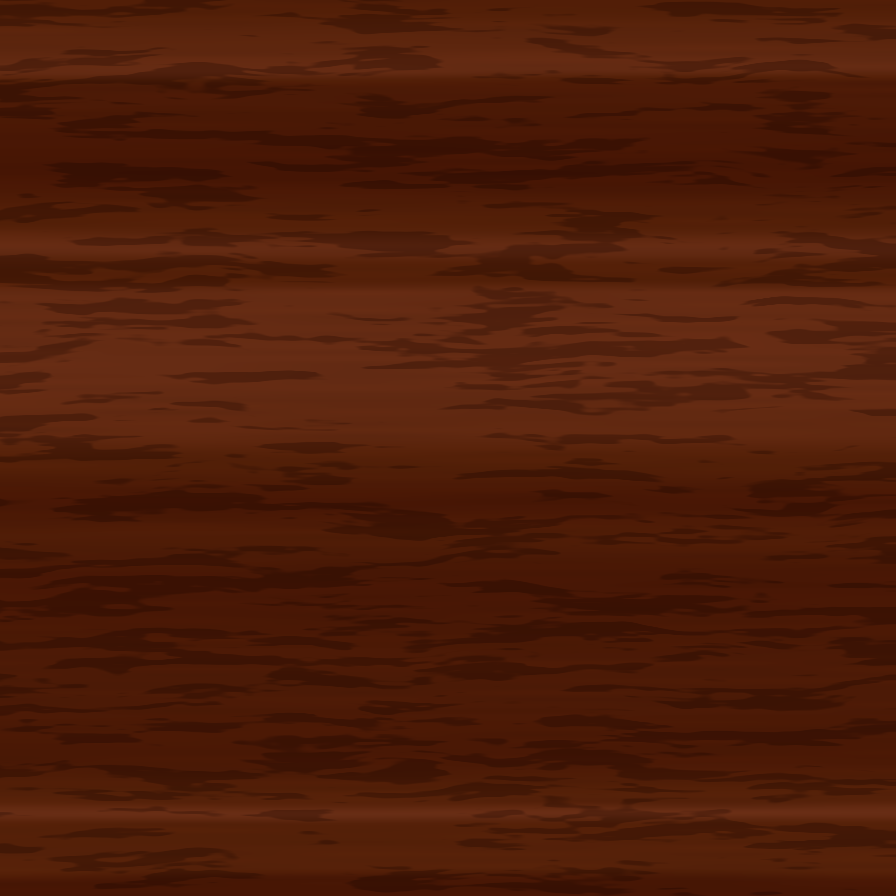
Reproduce this texture procedurally as a Shadertoy shader.

```glsl
const vec3 DARK_WOOD = vec3(0.268, 0.078, 0.014);
const vec3 MID_WOOD = vec3(0.328, 0.124, 0.030);
const vec3 LIGHT_WOOD = vec3(0.412, 0.180, 0.086);
const vec3 STREAK_TINT = vec3(0.79, 0.74, 0.68);
const vec2 STREAK_FREQ = vec2(9.0, 88.0);   // long, thin cells
const float STREAK_LEVEL = 0.585;           // higher leaves fewer streaks
const float STREAK_SOFTNESS = 0.045;
const float STREAK_BEND = 0.012;
const float BAND_WOBBLE = 0.006;
const float FIBRE_CONTRAST = 0.07;

// Band stops: height on the canvas, tone from dark (0) to light (1)
const int STOP_COUNT = 24;
const vec2 STOPS[STOP_COUNT] = vec2[STOP_COUNT](
    vec2(0.000, 0.08), vec2(0.016, 0.12), vec2(0.032, 0.55), vec2(0.080, 0.52),
    vec2(0.093, 0.95), vec2(0.108, 0.55), vec2(0.160, 0.18), vec2(0.240, 0.28),
    vec2(0.350, 0.12), vec2(0.400, 0.36), vec2(0.438, 0.12), vec2(0.485, 0.50),
    vec2(0.520, 0.80), vec2(0.590, 0.92), vec2(0.672, 0.88), vec2(0.690, 0.48),
    vec2(0.705, 0.52), vec2(0.722, 0.90), vec2(0.755, 0.46), vec2(0.808, 0.06),
    vec2(0.904, 0.26), vec2(0.922, 0.88), vec2(0.955, 0.70), vec2(1.000, 0.42));

float hash(vec2 p) {
    return fract(sin(dot(p, vec2(127.1, 311.7))) * 43758.5453);
}

float noise(vec2 p) {
    vec2 cell = floor(p);
    vec2 f = fract(p);
    f = f * f * (3.0 - 2.0 * f);
    float low = mix(hash(cell), hash(cell + vec2(1.0, 0.0)), f.x);
    float high = mix(hash(cell + vec2(0.0, 1.0)), hash(cell + vec2(1.0, 1.0)), f.x);
    return mix(low, high, f.y);
}

// Smoothly blended tone of the horizontal bands
float bandTone(float y) {
    float tone = STOPS[0].y;
    for (int i = 1; i < STOP_COUNT; i++) {
        tone = mix(tone, STOPS[i].y, smoothstep(STOPS[i - 1].x, STOPS[i].x, y));
    }
    return tone;
}

// Layered noise stretched along the grain
float grain(vec2 p) {
    float sum = 0.0;
    float weight = 0.5;
    vec2 freq = STREAK_FREQ;
    for (int i = 0; i < 3; i++) {
        sum += weight * noise(p * freq + float(i) * 17.3);
        freq *= vec2(2.3, 2.0);
        weight *= 0.6;
    }
    return sum / 0.98;
}

vec3 woodColor(float tone) {
    vec3 lower = mix(DARK_WOOD, MID_WOOD, clamp(tone * 2.0, 0.0, 1.0));
    return mix(lower, LIGHT_WOOD, clamp(tone * 2.0 - 1.0, 0.0, 1.0));
}

void mainImage(out vec4 fragColor, in vec2 fragCoord) {
    vec2 uv = fragCoord / iResolution.xy;

    // Broad bands with a slight drift along the board
    float wobble = BAND_WOBBLE * (noise(uv * vec2(3.0, 9.0) + 5.0) - 0.5);
    float tone = bandTone(uv.y + wobble);

    // Faint fibres
    float fibre = noise(uv * vec2(5.0, 150.0) + 41.0) - 0.5;
    vec3 color = woodColor(tone) * (1.0 + FIBRE_CONTRAST * fibre);

    // Dark tapered streaks, gently bent
    vec2 p = uv;
    p.y += STREAK_BEND * (noise(uv * vec2(9.0, 26.0) + 73.0) - 0.5);
    float streak = smoothstep(STREAK_LEVEL - STREAK_SOFTNESS,
                              STREAK_LEVEL + STREAK_SOFTNESS, grain(p));
    color *= mix(vec3(1.0), STREAK_TINT, streak);

    fragColor = vec4(color, 1.0);
}
```
